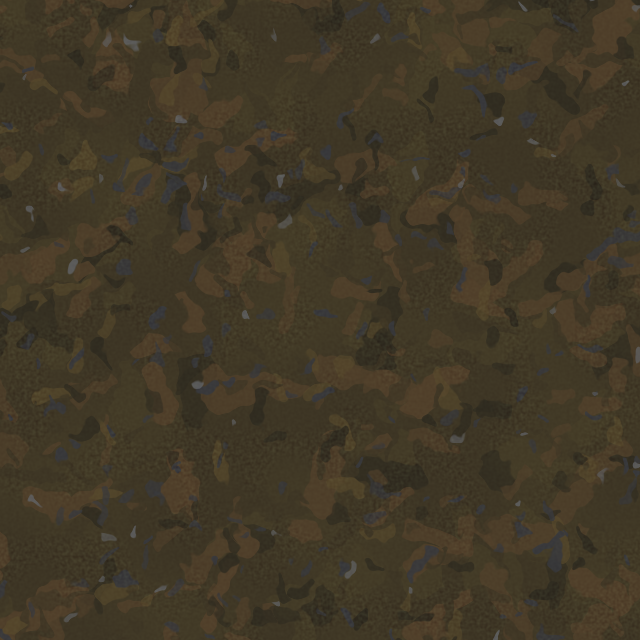
A three.js fragment shader for this texture:

```glsl
// Dark forest-floor litter: layers of flat, worn chips in brown, olive and
// umber, with small slate flakes and a few pale specks. Each layer scatters
// tapered capsules over a jittered grid; gradient noise bends and clusters them.
varying vec2 vUv;

const vec3 GROUND = vec3(0.240, 0.209, 0.143);
const vec3 OLIVE = vec3(0.272, 0.240, 0.155);
const vec3 BROWN = vec3(0.322, 0.253, 0.168);
const vec3 OCHRE = vec3(0.338, 0.284, 0.170);
const vec3 UMBER = vec3(0.182, 0.167, 0.124);
const vec3 SLATE = vec3(0.218, 0.222, 0.238);
const vec3 PALE = vec3(0.375, 0.380, 0.390);
const float EDGE = 0.0015;

vec2 hash2(vec2 p) {
  vec3 q = fract(p.xyx * vec3(0.1031, 0.1030, 0.0973));
  q += dot(q, q.yzx + 33.33);
  return fract((q.xx + q.yz) * q.zy);
}

float cornerSlope(vec2 cell, vec2 corner, vec2 f) {
  float angle = 6.2832 * hash2(cell + corner).x;
  return dot(vec2(cos(angle), sin(angle)), f - corner);
}

float gradientNoise(vec2 p) {
  vec2 cell = floor(p);
  vec2 f = fract(p);
  vec2 u = f * f * f * (f * (f * 6.0 - 15.0) + 10.0);
  float low = mix(cornerSlope(cell, vec2(0.0), f),
                  cornerSlope(cell, vec2(1.0, 0.0), f), u.x);
  float high = mix(cornerSlope(cell, vec2(0.0, 1.0), f),
                   cornerSlope(cell, vec2(1.0), f), u.x);
  return mix(low, high, u.y);
}

// Capsule along x whose radius shrinks toward one end.
float taperedCapsule(vec2 p, float halfLength, float radius, float taper) {
  float along = clamp(p.x, -halfLength, halfLength);
  float width = radius * (1.0 - taper * along / halfLength);
  return length(p - vec2(along, 0.0)) - width;
}

// Opacity of one scattered layer; size = half length and radius in cells,
// aim = main angle and spread, cluster = how strongly chips gather in patches.
float chips(vec2 p, float scale, float seed, float chance, vec2 size,
            vec2 aim, float cluster) {
  vec2 q = p * scale + seed * 3.7;
  vec2 home = floor(q);
  float cover = 0.0;
  for (int y = -1; y <= 1; y++) {
    for (int x = -1; x <= 1; x++) {
      vec2 cell = home + vec2(float(x), float(y));
      vec2 place = hash2(cell + seed * 17.0);
      vec2 form = hash2(cell + seed * 29.0 + 71.0);
      vec2 fate = hash2(cell + seed * 41.0 + 137.0);
      float patches = gradientNoise(cell / scale * 5.0 + seed * 5.3);
      float odds = chance * max(0.0, 1.0 + cluster * patches);
      float angle = aim.x + (form.x - 0.5) * aim.y;
      vec2 d = q - cell - 0.5 - (place - 0.5) * 0.6;
      d = vec2(d.x * cos(angle) + d.y * sin(angle),
               d.y * cos(angle) - d.x * sin(angle));
      float dist = taperedCapsule(d, size.x * mix(0.3, 1.25, form.y),
                                  size.y * mix(0.6, 1.25, place.x),
                                  0.5 * place.y);
      float shape = 1.0 - smoothstep(-EDGE * scale, EDGE * scale, dist);
      float strength = mix(0.65, 1.0, fate.y);
      cover = max(cover, shape * strength * step(fate.x, odds));
    }
  }
  return cover;
}

void main() {
  // Bent coordinates give the chips worn, uneven outlines.
  vec2 bend = vec2(gradientNoise(vUv * 18.0 + 3.0),
                   gradientNoise(vUv * 18.0 + 47.0));
  vec2 ripple = vec2(gradientNoise(vUv * 52.0 + 11.0),
                     gradientNoise(vUv * 52.0 + 83.0));
  vec2 p = vUv + bend * 0.022 + ripple * 0.010;
  vec2 diagonal = vec2(0.85, 2.6);
  vec2 anyWay = vec2(0.0, 6.2832);

  // Ground with broad tonal drift.
  float drift = gradientNoise(vUv * 5.0 + 21.0);
  vec3 color = mix(GROUND, OLIVE, smoothstep(-0.3, 0.4, drift) * 0.6);

  // Broad chips, from the buried layer upward.
  color = mix(color, OLIVE, 0.85 * chips(p, 11.0, 2.0, 0.42, vec2(0.45, 0.23), diagonal, 1.2));
  color = mix(color, UMBER, 0.85 * chips(p, 10.0, 1.0, 0.22, vec2(0.42, 0.20), anyWay, 3.0));
  color = mix(color, BROWN, 0.95 * chips(p, 9.0, 3.0, 0.40, vec2(0.55, 0.19), diagonal, 2.6));
  color = mix(color, BROWN, 0.90 * chips(p, 13.0, 5.0, 0.25, vec2(0.50, 0.18), diagonal, 2.2));
  color = mix(color, GROUND, 0.95 * chips(p, 14.0, 4.0, 0.32, vec2(0.55, 0.15), diagonal, 1.8));

  // Smaller fragments.
  color = mix(color, BROWN, 0.80 * chips(p, 24.0, 12.0, 0.18, vec2(0.38, 0.19), diagonal, 2.0));
  color = mix(color, OCHRE, 0.75 * chips(p, 19.0, 6.0, 0.15, vec2(0.38, 0.18), diagonal, 2.0));
  color = mix(color, GROUND, 0.90 * chips(p, 27.0, 7.0, 0.24, vec2(0.42, 0.17), anyWay, 1.5));
  color = mix(color, UMBER, 0.90 * chips(p, 25.0, 8.0, 0.13, vec2(0.42, 0.20), anyWay, 3.0));

  // Slate flakes and pale specks.
  color = mix(color, SLATE, 0.95 * chips(p, 26.0, 9.0, 0.10, vec2(0.36, 0.14), diagonal, 3.5));
  color = mix(color, SLATE, 0.95 * chips(p, 38.0, 10.0, 0.07, vec2(0.24, 0.18), anyWay, 3.0));
  color = mix(color, PALE, 0.85 * chips(p, 18.0, 11.0, 0.11, vec2(0.07, 0.085), diagonal, 0.5));

  // Fine speckle, stronger in some patches than others.
  float grain = gradientNoise(vUv * 165.0) + 0.8 * gradientNoise(vUv * 235.0 + 9.0);
  float roughness = mix(0.014, 0.048, smoothstep(-0.15, 0.3, gradientNoise(vUv * 12.0 + 60.0)));
  color += grain * roughness * vec3(0.8, 1.0, 0.7);

  gl_FragColor = vec4(color, 1.0);
}
```
